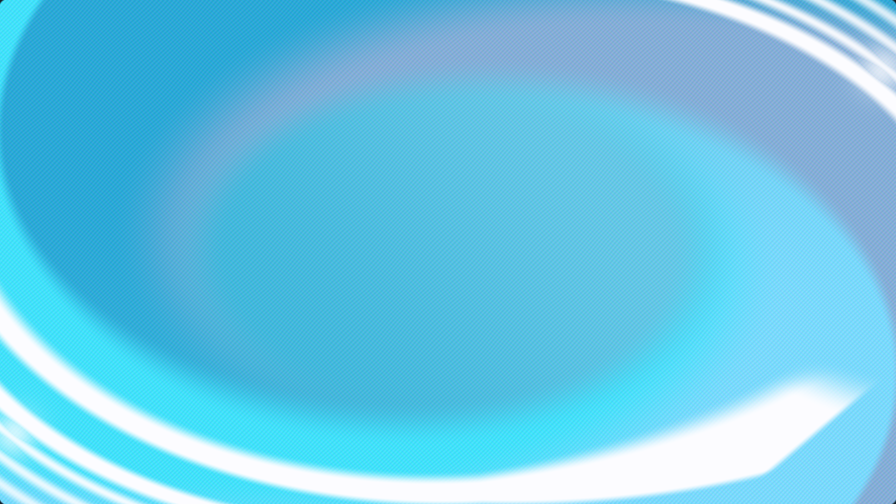
A Shadertoy shader for this background:

```glsl
// Glossy blue swirl: two mirrored spiral arms around an oval pool, with white highlights.

const float PI = 3.14159265;
const float TAU = 6.2831853;

const vec3 POOL_LEFT  = vec3(0.26, 0.72, 0.86);
const vec3 POOL_RIGHT = vec3(0.40, 0.78, 0.90);
const vec3 CYAN       = vec3(0.26, 0.88, 0.98);
const vec3 LIGHT_BLUE = vec3(0.48, 0.85, 0.99);
const vec3 GREY_BLUE  = vec3(0.52, 0.68, 0.84);
const vec3 DEEP_BLUE  = vec3(0.17, 0.66, 0.84);
const vec3 WHITE      = vec3(0.99, 0.99, 1.0);
const vec3 CORNER     = vec3(0.08, 0.14, 0.18);
const vec3 GRAIN      = vec3(0.055, 0.035, 0.045);

const float OVAL_STRETCH = 1.6;    // flattens circles into wide ovals
const float ARM_START    = 2.356;  // angle at which the spiral parameter is zero
const float ARM_LEAD     = 0.6;    // part of the arm before that angle
const float ARC_ANGLE    = -1.484; // lowest point of the main highlight
const float CORNER_ROUND = 0.016;

float wrapAngle(float a) {
    return mod(a + PI, TAU) - PI;
}

float spiralParam(float angle) {
    return mod(angle - ARM_START + ARM_LEAD, TAU) - ARM_LEAD;
}

// Spiral arm: the colour changes along it; alpha covers all outside its rim.
vec4 spiralArm(float r, float t, vec3 nearColor, vec3 farColor) {
    float rim = 0.510 + 0.627 * exp(-t * (0.73 + 0.22 * t));
    float soft = mix(0.012, 0.075, smoothstep(0.3, 1.9, t));
    float cover = smoothstep(-soft, soft, r - rim);
    cover *= 1.0 - smoothstep(3.6, 5.6, t);

    float turn = 0.49 + 2.6 * exp(-0.95 * t);
    float blend = smoothstep(-0.12, 0.12, r - turn);
    return vec4(mix(nearColor, farColor, blend), cover);
}

// Main highlight: a thin arc that swells to a slanted brush end.
float mainHighlight(vec2 p, float r, float angle) {
    float x = wrapAngle(angle - ARC_ANGLE);
    float ahead = max(x, 0.0);
    float middle = 0.759 + (x < 0.0 ? 0.075 : 0.195) * x * x;
    float halfWidth = 0.042 + 0.1 * ahead + 0.007 * min(x, 0.0);
    float offset = r - middle;
    float soft = offset < 0.0 ? 0.022 + 0.025 * ahead : 0.014;
    float arc = 1.0 - smoothstep(-soft, soft, abs(offset) - halfWidth);
    float slant = dot(p, vec2(0.638, -0.770)) - 0.742;
    arc *= 1.0 - smoothstep(-0.008, 0.008, slant);
    return arc * smoothstep(-1.9, -1.7, x) * (1.0 - smoothstep(0.89, 1.06, x));
}

// Thin streaks in two opposite corners, with a glow where they merge.
float cornerStreaks(vec2 p, float r, float angle) {
    float side = p.x < 0.0 ? 0.0 : PI;
    float x = wrapAngle(angle + side - ARC_ANGLE);
    float light = 0.0;
    for (int i = 0; i < 4; i++) {
        float n = float(i);
        float middle = 0.978 + 0.058 * n - (0.11 - 0.02 * n) * (x + 0.95);
        float halfWidth = i == 0 ? 0.024 : 0.013;
        float streak = 1.0 - smoothstep(-0.013, 0.013, abs(r - middle) - halfWidth);
        light = max(light, streak * (1.0 - 0.06 * n));
    }
    vec2 q = p * (p.x < 0.0 ? -1.0 : 1.0) - vec2(0.86, 0.36);
    light = max(light, 0.75 * exp(-dot(q, q) / 0.0022));
    return light * smoothstep(-1.65, -1.4, x) * (1.0 - smoothstep(-0.5, -0.3, x));
}

// Fine woven grain made of layered sines, one phase per colour channel.
vec3 weave(vec2 p) {
    vec3 phase = vec3(0.0, 2.1, 0.9);
    vec3 a = sin(p.x * 723.0 + 2.0 * sin(p.y * 37.0) + phase);
    vec3 b = sin(p.y * 731.0 + 2.0 * sin(p.x * 31.0) + phase);
    return a * b;
}

void mainImage(out vec4 fragColor, in vec2 fragCoord) {
    vec2 p = (fragCoord - 0.5 * iResolution.xy) / iResolution.y;
    vec2 oval = vec2(p.x, p.y * OVAL_STRETCH);
    float r = length(oval);
    float angle = atan(oval.y, oval.x);

    // Pool and the two arms; the arm nearer its start lies on top.
    vec3 color = mix(POOL_LEFT, POOL_RIGHT, smoothstep(-0.5, 0.5, p.x + 0.7 * p.y));
    float lowerT = spiralParam(angle);
    float upperT = spiralParam(angle + PI);
    vec4 lower = spiralArm(r, lowerT, CYAN, LIGHT_BLUE);
    vec4 upper = spiralArm(r, upperT, GREY_BLUE, DEEP_BLUE);
    bool lowerOnTop = lowerT < upperT;
    vec4 under = lowerOnTop ? upper : lower;
    vec4 over = lowerOnTop ? lower : upper;
    color = mix(color, under.rgb, under.a);
    color = mix(color, over.rgb, over.a);

    // Grain, then highlights
    color += GRAIN * weave(p);
    float shine = max(mainHighlight(p, r, angle), cornerStreaks(p, r, angle));
    color = mix(color, WHITE, shine);

    // Rounded canvas corners
    vec2 halfSize = 0.5 * iResolution.xy / iResolution.y;
    float outside = length(max(abs(p) - halfSize + CORNER_ROUND, 0.0)) - CORNER_ROUND;
    color = mix(color, CORNER, smoothstep(0.0, 0.004, outside));

    fragColor = vec4(clamp(color, 0.0, 1.0), 1.0);
}
```
